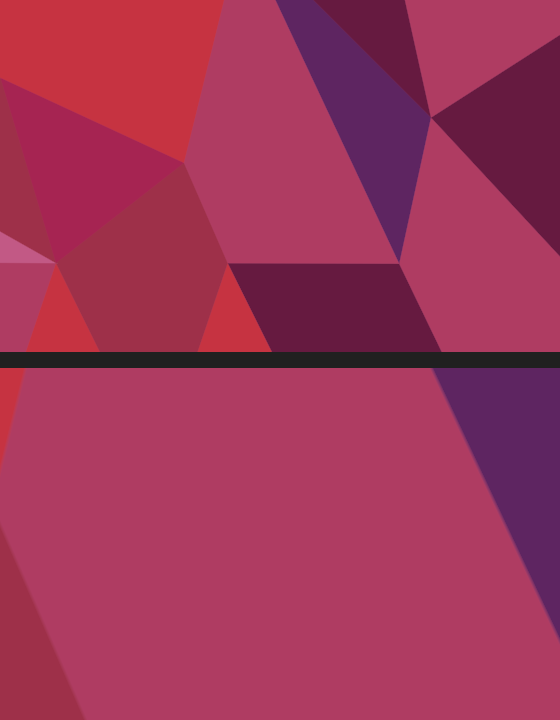
Top, the full canvas; bottom, a detail of the centre.
Write a WebGL 1 fragment shader that draws this background.

```glsl
precision highp float;
// Draws a mosaic of large flat polygons in pinks, reds and purples with faint pale seams.

uniform vec2 u_resolution;

// Lengths are in canvas heights.
const vec2 LATTICE_ORIGIN = vec2(0.165, 0.25);
const vec2 LATTICE_STEP = vec2(0.485, 0.58);
const float ROW_SHIFT = -0.28;
const vec2 ZIGZAG = vec2(-0.055, 0.38); // alternating offset along the middle row
const float ZIGZAG_FADE = 0.4;          // loss of height per column
const float ZIGZAG_CENTER = 2.0;
const float TILT = 0.06;                // rise of the middle row per column
const float SQUEEZE = 0.18;             // gathers the middle row sideways
const float SQUEEZE_CENTER = 1.45;
const float SQUEEZE_PERIOD = 5.0;
const float JITTER = 0.025;             // in lattice steps
const float EDGE_WIDTH = 0.0035;
const float SEAM_STRENGTH = 0.9;
const float TAU = 6.28319;

const vec3 PINK = vec3(0.685, 0.235, 0.385);
const vec3 CRIMSON = vec3(0.65, 0.14, 0.32);
const vec3 RED = vec3(0.775, 0.20, 0.255);
const vec3 BROWN = vec3(0.62, 0.19, 0.285);
const vec3 PLUM = vec3(0.40, 0.10, 0.25);
const vec3 PURPLE = vec3(0.37, 0.145, 0.38);
const vec3 MAUVE = vec3(0.76, 0.35, 0.52);

float hash(vec2 p) {
    return fract(sin(dot(p, vec2(127.1, 311.7))) * 43758.5453);
}

// Lattice node: sheared and jittered, with a zigzagged middle row.
vec2 node(vec2 id) {
    vec2 offset = vec2(hash(id), hash(id + 17.3)) - 0.5;
    vec2 position = LATTICE_ORIGIN + (id + JITTER * offset) * LATTICE_STEP;
    position.x += ROW_SHIFT * id.y;

    float middle = step(abs(id.y - 1.0), 0.5);
    float column = id.x - ZIGZAG_CENTER;
    float swing = 1.0 - 2.0 * mod(id.x, 2.0);
    float fade = max(1.0 - ZIGZAG_FADE * abs(column), 0.0);
    vec2 bend = swing * ZIGZAG * vec2(1.0, fade);
    bend.x -= SQUEEZE * sin(TAU * (id.x - SQUEEZE_CENTER) / SQUEEZE_PERIOD);
    bend.y += TILT * column;
    return position + middle * bend;
}

// Distance to the line a-b, positive on its left.
float sideDistance(vec2 p, vec2 a, vec2 b) {
    vec2 along = normalize(b - a);
    return dot(p - a, vec2(-along.y, along.x));
}

// Antialiased coverage of a counter-clockwise triangle.
float triangleCoverage(vec2 p, vec2 a, vec2 b, vec2 c) {
    float inside = min(sideDistance(p, a, b),
                   min(sideDistance(p, b, c), sideDistance(p, c, a)));
    return clamp(0.5 + inside / EDGE_WIDTH, 0.0, 1.0);
}

// Tone bands along each row; equal neighbours merge into larger polygons.
vec3 faceColor(float face, float row) {
    if (row < -0.5) {
        if (face > 3.5) return PINK;
        if (face > 1.5) return PLUM;
        if (mod(face, 2.0) < 0.5) return RED;
        return face > 0.0 ? BROWN : PINK;
    }
    if (row > 0.5) {
        if (face < 3.5) return RED;
        return face < 5.5 ? PLUM : PINK;
    }
    if (face < -1.5) return MAUVE;
    if (face < 0.5) return BROWN;
    if (face < 1.5) return CRIMSON;
    if (face < 4.5) return PINK;
    return face < 5.5 ? PURPLE : PLUM;
}

void main() {
    vec2 p = gl_FragCoord.xy / u_resolution.y;
    vec3 colorSum = vec3(0.0);
    vec3 squareSum = vec3(0.0);
    float weightSum = 0.0;

    // Split each lattice cell into a lower and an upper triangle.
    for (int row = -1; row <= 1; row++) {
        for (int column = -1; column <= 4; column++) {
            vec2 id = vec2(float(column), float(row));
            vec2 a = node(id);
            vec2 b = node(id + vec2(1.0, 0.0));
            vec2 c = node(id + vec2(1.0, 1.0));
            vec2 d = node(id + vec2(0.0, 1.0));

            // Diagonals alternate above the bottom row.
            bool rising = id.y < -0.5 || mod(id.x, 2.0) < 0.5;
            float lower = triangleCoverage(p, a, b, rising ? c : d);
            float upper = triangleCoverage(p, rising ? a : b, c, d);
            vec3 lowerColor = faceColor(2.0 * id.x, id.y);
            vec3 upperColor = faceColor(2.0 * id.x + 1.0, id.y);

            colorSum += lower * lowerColor + upper * upperColor;
            squareSum += lower * lowerColor * lowerColor + upper * upperColor * upperColor;
            weightSum += lower + upper;
        }
    }

    // Colour spread is nonzero only where different faces meet.
    float weight = max(weightSum, 0.001);
    vec3 color = colorSum / weight;
    vec3 spread = sqrt(max(squareSum / weight - color * color, 0.0));
    float seam = clamp(SEAM_STRENGTH * length(spread), 0.0, 1.0);
    gl_FragColor = vec4(mix(color, MAUVE, seam), 1.0);
}
```
